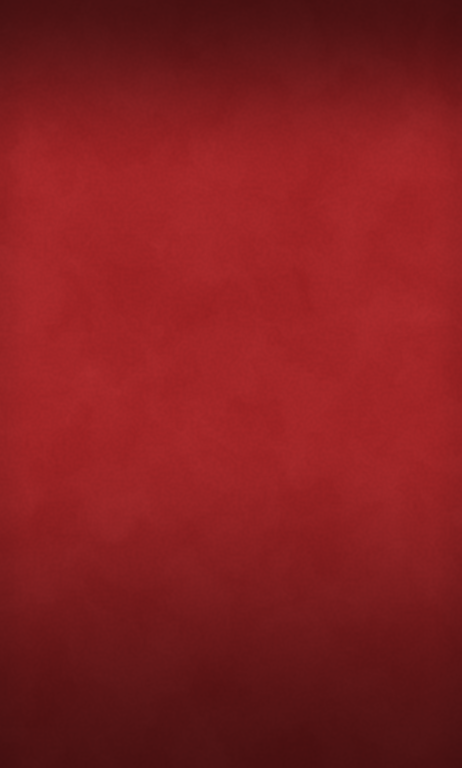
A Shadertoy shader for this texture:

```glsl
#define BRIGHT_RED vec3(0.635, 0.145, 0.152)
#define DARK_LEVEL 0.45
#define TOP_FADE 0.25
#define BOTTOM_FADE 0.50
#define SIDE_FADE 0.07
#define SIDE_SHADE 0.06
#define MOTTLE_SCALE 9.0
#define MOTTLE_AMOUNT 0.11
#define GRAIN_SCALE 210.0
#define GRAIN_AMOUNT 0.045

vec2 hashGradient(vec2 cell) {
    vec3 h = fract(cell.xyx * vec3(0.1031, 0.1030, 0.0973));
    h += dot(h, h.yzx + 33.33);
    float angle = 6.2832 * fract((h.x + h.y) * h.z);
    return vec2(cos(angle), sin(angle));
}

float gradientNoise(vec2 p) {
    vec2 cell = floor(p);
    vec2 f = p - cell;
    vec2 w = f * f * f * (f * (f * 6.0 - 15.0) + 10.0);
    float a = dot(hashGradient(cell), f);
    float b = dot(hashGradient(cell + vec2(1, 0)), f - vec2(1, 0));
    float c = dot(hashGradient(cell + vec2(0, 1)), f - vec2(0, 1));
    float d = dot(hashGradient(cell + vec2(1, 1)), f - vec2(1, 1));
    return mix(mix(a, b, w.x), mix(c, d, w.x), w.y);
}

float fbm(vec2 p) {
    float sum = 0.0;
    float amplitude = 0.5;
    mat2 turn = mat2(0.8, 0.6, -0.6, 0.8);
    for (int i = 0; i < 5; i++) {
        sum += amplitude * gradientNoise(p);
        p = turn * p * 2.03 + 17.3;
        amplitude *= 0.62;
    }
    return sum;
}

void mainImage(out vec4 fragColor, in vec2 fragCoord) {
    vec2 uv = fragCoord / iResolution.xy;
    vec2 p = fragCoord / iResolution.y;

    // Broad light band, fading quickly above and slowly below
    float top = smoothstep(0.0, TOP_FADE, 1.015 - uv.y);
    float bottom = smoothstep(-0.04, BOTTOM_FADE - 0.04, uv.y);
    float light = mix(DARK_LEVEL, 1.0, top * bottom);

    // Gentle shade along the side edges
    float sideDistance = min(uv.x, 1.0 - uv.x);
    light *= 1.0 - SIDE_SHADE * (1.0 - smoothstep(0.0, SIDE_FADE, sideDistance));

    // Warped cloudy mottling and fine paper grain
    vec2 q = p * MOTTLE_SCALE + 40.0;
    vec2 warp = vec2(fbm(q + 5.2), fbm(q + 31.7));
    float mottle = fbm(q + 0.8 * warp);
    float grain = gradientNoise(p * GRAIN_SCALE + 90.0);
    light *= 1.0 + MOTTLE_AMOUNT * mottle + GRAIN_AMOUNT * grain;

    // Worn patches lose a little saturation
    vec3 color = BRIGHT_RED * light;
    color.gb += 0.03 * mottle * light;
    fragColor = vec4(clamp(color, 0.0, 1.0), 1.0);
}
```
